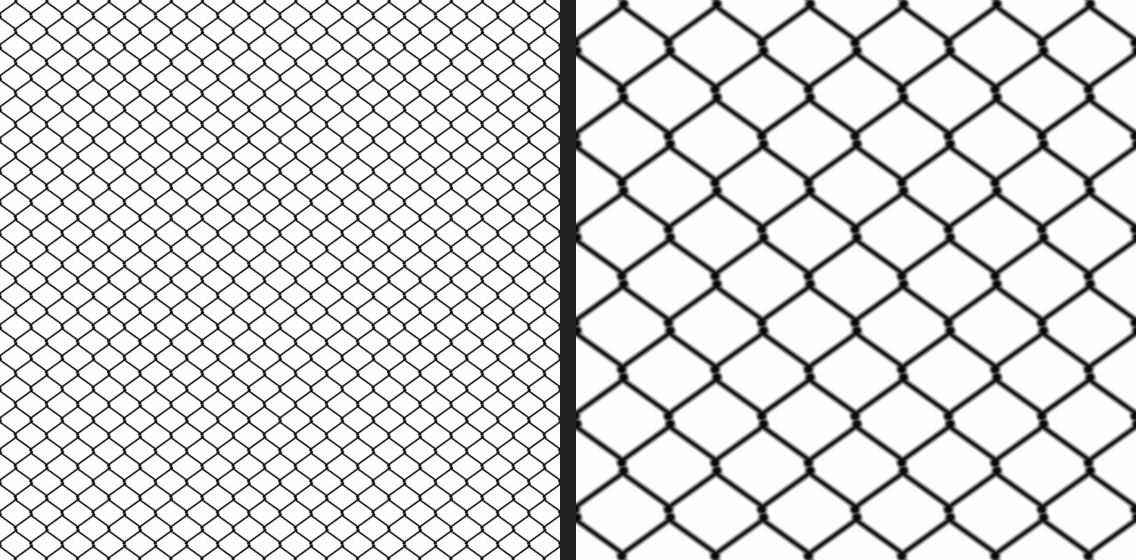
Left: the whole. Right: its middle third, enlarged.
Give the GLSL for this pattern, as a WebGL 2 fragment shader.

```glsl
#version 300 es
precision highp float;
// Chain-link fence: dark zigzag wires hooked together at upright knots on white.

uniform vec2 u_resolution;
out vec4 fragColor;

// All lengths below are in units of one repeat.
const float REPEATS = 18.0;              // whole repeats across and down
const float WIRE_RADIUS = 0.025;
const float KNOT_HALF_HEIGHT = 0.07;     // where the wires leave the knot
const vec2 LOBE_OFFSET = vec2(-0.010, 0.043);
const float LOBE_RADIUS = 0.050;
const float LOBE_BLEND = 0.025;
const float EDGE_SOFTNESS = 0.030;
const vec3 PAPER_COLOR = vec3(0.995);
const vec3 INK_COLOR = vec3(0.035);

float segmentDistance(vec2 p, vec2 a, vec2 b) {
    vec2 ab = b - a;
    float t = clamp(dot(p - a, ab) / dot(ab, ab), 0.0, 1.0);
    return length(p - a - ab * t);
}

float smoothMin(float a, float b, float k) {
    float h = max(k - abs(a - b), 0.0) / k;
    return min(a, b) - 0.25 * h * h * k;
}

// Offset from the nearest knot of a staggered lattice.
vec2 nearestKnot(vec2 p) {
    vec2 corner = p - floor(p + 0.5);
    vec2 center = fract(p) - 0.5;
    bool useCorner = abs(corner.x) + abs(corner.y) < 0.5;
    return useCorner ? corner : center;
}

float fenceDistance(vec2 p) {
    vec2 k = nearestKnot(p);

    // Four mirrored wires run to the neighbouring knots.
    vec2 wireStart = vec2(0.0, KNOT_HALF_HEIGHT);
    float wire = segmentDistance(abs(k), wireStart, 0.5 - wireStart) - WIRE_RADIUS;

    // Two hooked bends form a slightly twisted, two-lobed knot.
    float upper = length(k - LOBE_OFFSET) - LOBE_RADIUS;
    float lower = length(k + LOBE_OFFSET) - LOBE_RADIUS;
    float knot = smoothMin(upper, lower, LOBE_BLEND);

    return smoothMin(wire, knot, LOBE_BLEND);
}

void main() {
    vec2 uv = gl_FragCoord.xy / u_resolution;
    vec2 p = uv * REPEATS - vec2(0.0, 0.5);

    float pixel = REPEATS / min(u_resolution.x, u_resolution.y);
    float edge = max(EDGE_SOFTNESS, 0.9 * pixel);
    float ink = 1.0 - smoothstep(-edge, edge, fenceDistance(p));

    fragColor = vec4(mix(PAPER_COLOR, INK_COLOR, ink), 1.0);
}
```
